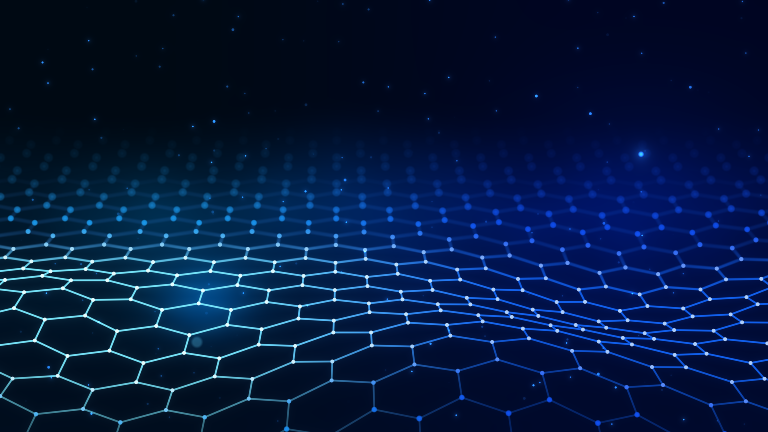
This background is drawn by a WebGL 1 fragment shader. Its source:

```glsl
precision highp float;

uniform vec2 u_resolution;

const vec3 NIGHT_TEAL = vec3(0.0, 0.035, 0.075);
const vec3 NIGHT_NAVY = vec3(0.0, 0.02, 0.13);
const vec3 MIST_TEAL = vec3(0.0, 0.13, 0.21);
const vec3 MIST_BLUE = vec3(0.0, 0.055, 0.25);
const vec3 LINE_CYAN = vec3(0.48, 0.92, 1.0);
const vec3 LINE_AZURE = vec3(0.07, 0.39, 0.96);
const vec3 DOT_WHITE = vec3(0.92, 1.0, 1.0);
const vec3 DOT_CYAN = vec3(0.10, 0.62, 0.96);
const vec3 DOT_BLUE = vec3(0.06, 0.32, 0.98);
const vec3 LAMP_COLOR = vec3(0.0, 0.17, 0.31);
const vec3 STAR_COLOR = vec3(0.18, 0.55, 1.0);
const vec2 LAMP_POS = vec2(0.474, 0.306);
const vec2 BOKEH_POS = vec2(0.456, 0.208);
const vec2 FLARE_POS = vec2(1.484, 0.643);
const float HALF_WIDTH = 0.889;
const float CENTER_X = 0.780;
const float LINE_RADIUS = 0.0021;
const float NEAR_DOT = 0.0045;
const float FAR_DOT = 0.0100;
const float THIRD = 1.0 / 3.0;

vec2 hash2(vec2 p) {
  vec2 q = vec2(dot(p, vec2(127.1, 311.7)), dot(p, vec2(269.5, 183.3)));
  return fract(sin(q) * 43758.5);
}

float cornerSlope(vec2 cell, vec2 corner, vec2 f) {
  return dot(hash2(cell + corner) * 2.0 - 1.0, f - corner);
}

float gradientNoise(vec2 p) {
  vec2 i = floor(p), f = p - i;
  vec2 w = f * f * (3.0 - 2.0 * f);
  vec2 e = vec2(1.0, 0.0);
  return mix(mix(cornerSlope(i, e.yy, f), cornerSlope(i, e.xy, f), w.x),
             mix(cornerSlope(i, e.yx, f), cornerSlope(i, e.xx, f), w.x), w.y);
}

float bell(float x) { return exp(-x * x); }

// Column spacing shrinks with distance
float pitch(float row) { return 0.087 + 0.112 * exp(-0.10 * row); }

// The middle column leans left towards the viewer
float axisX(float row) { return CENTER_X - 0.014 * exp(-0.2 * row); }

// Height on the canvas of a row of the rolling surface
float surfaceY(float x, float row) {
  float base = 0.1736 + 0.0301 * row - 0.1065 * exp(-0.6 * row);
  float swell = (0.0116 + 0.063 * cos(3.668 * (x - 0.301))) * (1.0 - smoothstep(1.0, 6.0, row));
  float trough = 0.0833 * bell((x - 1.48) / 0.347) * bell((row - 6.0) / 4.0);
  float crest = 0.042 * bell((x - 0.09) / 0.2) * bell((row - 4.2) / 1.8);
  return base - swell - trough + crest;
}

vec2 project(float row, float col) {
  float x = axisX(row) + col * pitch(row);
  return vec2(x, surfaceY(x, row));
}

// Bisection for the row under a canvas point
float findRow(vec2 p) {
  float lo = -3.0, hi = 21.0;
  for (int i = 0; i < 11; i++) {
    float mid = 0.5 * (lo + hi);
    if (surfaceY(p.x, mid) < p.y) lo = mid; else hi = mid;
  }
  return 0.5 * (lo + hi);
}

float segment(vec2 p, vec2 a, vec2 b) {
  vec2 d = b - a;
  return length(p - a - d * clamp(dot(p - a, d) / dot(d, d), 0.0, 1.0));
}

float disc(float d, float radius, float soft) {
  return 1.0 - smoothstep(radius - 0.5 * soft, radius + 0.5 * soft, d);
}

// Joint with a bright core, widening as it leaves the focal band
float dotCover(vec2 p, vec2 center, float row, float pixel) {
  float d = length(p - center);
  float blur = max(smoothstep(7.5, 14.5, row), 0.4 * (1.0 - smoothstep(-1.0, 1.0, row)));
  float strength = (1.0 - 0.72 * smoothstep(10.0, 13.5, row)) * (1.0 - smoothstep(12.5, 18.0, row));
  float body = disc(d, mix(NEAR_DOT, FAR_DOT, blur), pixel + 0.004 * blur);
  return strength * body * (1.0 - 0.35 * blur * smoothstep(0.0, 0.006, d));
}

vec3 background(vec2 p) {
  float side = smoothstep(0.3, 1.4, p.x);
  float cloud = gradientNoise(p * 3.0) + 0.5 * gradientNoise(p * 7.0);
  float edge = 0.70 + 0.02 * sin(p.x * 5.5 - 3.0);
  float mist = smoothstep(0.04, 0.52, p.y) * (1.0 - smoothstep(edge - 0.20, edge + 0.06, p.y));
  mist *= (0.9 + 0.4 * cloud) * (1.0 - 0.5 * smoothstep(0.5, 0.95, abs(p.x - HALF_WIDTH)));
  vec3 color = mix(NIGHT_TEAL, NIGHT_NAVY, side) + mix(MIST_TEAL, MIST_BLUE, side) * mist;
  color += vec3(0.0, 0.015, 0.04) * (1.0 - smoothstep(0.0, 0.6, p.y));
  color += MIST_BLUE * 0.35 * bell(length((p - FLARE_POS) * vec2(1.0, 1.6)) / 0.30);
  return color + LAMP_COLOR * bell(length((p - LAMP_POS) * vec2(0.8, 1.0)) / 0.085);
}

// Sparse bright specks, one candidate per cell in each layer
float stars(vec2 p, float pixel) {
  float sum = 0.0;
  for (int i = 0; i < 3; i++) {
    float layer = float(i);
    float size = 0.085 + 0.065 * layer;
    vec2 cell = floor(p / size);
    vec2 pick = hash2(cell + 17.0 * layer);
    vec2 place = 0.2 + 0.6 * hash2(cell + 41.0 + layer);
    float d = length(p - (cell + place) * size);
    float power = step(0.5, pick.x) * pick.y * pick.y;
    sum += power * (disc(d, 0.0016 + 0.0008 * layer, pixel) + 0.25 * exp(-d / 0.004));
  }
  return sum;
}

void main() {
  float pixel = 1.0 / u_resolution.y;
  vec2 p = (gl_FragCoord.xy - vec2(0.5 * u_resolution.x, 0.0)) * pixel + vec2(HALF_WIDTH, 0.0);
  vec3 color = background(p);

  // Hexagon cells near this point
  float row = findRow(p);
  float lineDist = 1.0, dots = 0.0;
  for (int i = -1; i <= 1; i++) {
    float r = floor(row) + float(i);
    float offset = 0.5 * mod(r + 1.0, 2.0);
    float nearest = floor((p.x - axisX(row)) / pitch(row) - offset + 0.5) + offset;
    for (int j = -1; j <= 1; j++) {
      float col = nearest + float(j);
      vec2 low = project(r - THIRD, col);
      vec2 high = project(r + THIRD, col);
      float d = segment(p, low, high);
      d = min(d, segment(p, high, project(r + 2.0 * THIRD, col - 0.5)));
      d = min(d, segment(p, high, project(r + 2.0 * THIRD, col + 0.5)));
      lineDist = min(lineDist, d);
      dots = max(dots, max(dotCover(p, low, r - THIRD, pixel), dotCover(p, high, r + THIRD, pixel)));
    }
  }

  // Lines are sharp in the focal band and faint beyond it
  float side = smoothstep(0.45, 1.25, p.x);
  float far = smoothstep(6.5, 10.0, row);
  float focus = mix(0.25, 0.95, smoothstep(-1.0, 2.5, row)) * (1.0 - far);
  float strength = focus + 0.15 * far * (1.0 - smoothstep(10.5, 15.0, row));
  vec3 lineColor = mix(mix(LINE_CYAN, LINE_AZURE, side), LINE_AZURE, 0.7 * far);
  color += lineColor * 0.07 * strength * exp(-lineDist / 0.010);
  color = mix(color, lineColor, strength * disc(lineDist, LINE_RADIUS + 0.002 * far, pixel + 0.004 * far));

  // Joints go from white to blurred blue
  float sharp = smoothstep(-0.5, 2.0, row) * (1.0 - smoothstep(7.0, 10.5, row));
  vec3 dotColor = mix(mix(DOT_CYAN, DOT_BLUE, side), DOT_WHITE, sharp * (1.0 - 0.25 * side));
  color = mix(color, dotColor, 0.95 * dots);

  // Floating lights
  float flare = length(p - FLARE_POS);
  color += STAR_COLOR * (stars(p, pixel) + disc(flare, 0.005, 0.006) + 0.4 * exp(-flare / 0.012));
  color += LINE_CYAN * 0.22 * disc(length(p - BOKEH_POS), 0.012, 0.008);
  gl_FragColor = vec4(color, 1.0);
}
```
